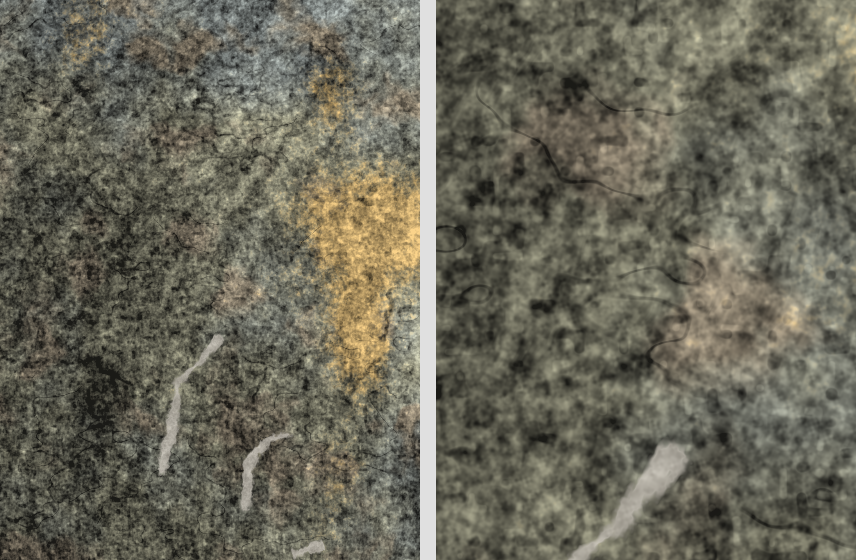
Left: the whole. Right: its middle third, enlarged.
A WebGL 2 fragment shader for this texture:

```glsl
#version 300 es
precision highp float;
// Weathered rock face: slanted grain, ochre lichen, pale mineral veins and dark cracks.

uniform vec2 u_resolution;
out vec4 fragColor;

float hash(vec2 cell) {
    return fract(sin(dot(cell, vec2(127.1, 311.7))) * 43758.5453);
}

float noise(vec2 p) {
    vec2 i = floor(p), f = fract(p);
    f = f * f * (3.0 - 2.0 * f);
    return mix(mix(hash(i), hash(i + vec2(1, 0)), f.x),
               mix(hash(i + vec2(0, 1)), hash(i + vec2(1, 1)), f.x), f.y);
}

// Normalised sum of rotated octaves; a higher gain gives a rougher result.
float fbm(vec2 p, float gain) {
    float sum = 0.0, total = 0.0, weight = 1.0;
    for (int i = 0; i < 4; i++) {
        sum += weight * noise(p);
        total += weight;
        weight *= gain;
        p = mat2(1.5, 1.2, -1.2, 1.5) * p + 17.3;
    }
    return sum / total;
}

float blob(vec2 p, vec2 centre, vec2 radius) {
    vec2 d = (p - centre) / radius;
    return exp(-dot(d, d));
}

float segment(vec2 p, vec2 a, vec2 b) {
    vec2 ab = b - a;
    return length(p - a - ab * clamp(dot(p - a, ab) / dot(ab, ab), 0.0, 1.0));
}

float bentLine(vec2 p, vec2 a, vec2 b, vec2 c) {
    return min(segment(p, a, b), segment(p, b, c));
}

float band(float x, float centre, float width) {
    float d = (x - centre) / width;
    return exp(-d * d);
}

// Chipped surface, stretched along the slant of the rock.
float height(vec2 p, vec2 slant) {
    return 0.55 * fbm(slant * vec2(34.0, 13.0), 0.65) + 0.45 * fbm(p * 32.0, 0.75);
}

vec2 toSlant(vec2 p) {
    return vec2(p.x - 0.32 * p.y * p.y, p.y);
}

void main() {
    vec2 p = gl_FragCoord.xy / u_resolution.x;
    p.y *= 1.3333 * u_resolution.x / u_resolution.y;
    vec2 warp = vec2(fbm(p * 14.0, 0.6), fbm(p * 14.0 + 40.0, 0.6)) - 0.5;
    vec2 w = p + warp * 0.07;
    vec2 slant = toSlant(p);
    float patches = fbm(p * 5.0 + 3.0, 0.6);
    float grain = fbm(p * 52.0, 0.85);
    float fine = noise(p * 185.0);
    float streaks = fbm(toSlant(w) * vec2(42.0, 5.0), 0.65);

    // Broad light and shade
    float tone = 0.365 + 0.09 * smoothstep(0.4, 0.95, p.x) + 0.05 * smoothstep(0.75, 1.3, p.y);
    tone += 0.09 * blob(w, vec2(0.9, 0.85), vec2(0.28, 0.35));
    tone += 0.17 * blob(w, vec2(1.02, 0.53), vec2(0.09, 0.17));
    tone -= 0.15 * blob(w, vec2(1.01, 0.18), vec2(0.09, 0.2));
    tone -= 0.09 * blob(w, vec2(0.3, 0.4), vec2(0.09, 0.07));
    tone -= 0.10 * blob(w, vec2(0.92, 0.67), vec2(0.06, 0.05));
    tone -= 0.08 * blob(w, vec2(0.79, 1.14), vec2(0.05, 0.09));
    tone += 0.32 * (patches - 0.5) + 0.32 * (streaks - 0.5);

    // Long diagonal ribs
    float bandX = toSlant(w).x;
    float upper = smoothstep(0.5, 0.65, p.y) * (1.0 - smoothstep(1.08, 1.2, p.y));
    tone += 0.08 * upper * band(bandX, 0.316, 0.02);
    tone -= 0.14 * upper * smoothstep(0.65, 0.85, p.y) * band(bandX, 0.358, 0.018);

    // Grain, pits and side-lit relief
    vec2 lit = p + vec2(0.003, 0.005);
    tone += 0.85 * (height(p, slant) - height(lit, toSlant(lit)));
    tone += 0.58 * (grain - 0.5) + 0.12 * (fine - 0.5);
    tone -= 0.11 * smoothstep(0.68, 0.85, noise(p * 85.0 + 9.0));
    tone += 0.09 * smoothstep(0.74, 0.92, noise(p * 105.0 + 31.0));

    // Folded ridges near the top
    float fold = abs(fract(fbm(p * vec2(9.0, 15.0), 0.5) * 7.0) - 0.5);
    float folded = blob(w, vec2(0.54, 1.07), vec2(0.15, 0.13));
    tone += folded * (0.07 * smoothstep(0.15, 0.3, fold) - 0.16 * smoothstep(0.16, 0.03, fold));

    // Scattered cracks and ledges
    float hairline = abs(fbm(p * vec2(6.0, 9.0) + 60.0, 0.6) - 0.5);
    float broken = smoothstep(0.52, 0.68, noise(p * 8.0 + 5.0));
    tone -= 0.13 * broken * smoothstep(0.013, 0.002, hairline);
    float ledge = bentLine(w, vec2(-0.05, 0.48), vec2(0.22, 0.47), vec2(0.35, 0.40));
    ledge = min(ledge, bentLine(w, vec2(0.48, 0.38), vec2(0.61, 0.38), vec2(0.64, 0.44)));
    ledge = min(ledge, bentLine(w, vec2(0.95, 0.63), vec2(0.91, 0.50), vec2(0.83, 0.41)));
    tone -= 0.18 * smoothstep(0.008, 0.001, ledge) * smoothstep(0.25, 0.5, noise(p * 24.0));

    // Mineral tints
    float ochre = blob(w, vec2(0.89, 0.79), vec2(0.2, 0.17));
    ochre += 0.9 * blob(w, vec2(0.86, 0.52), vec2(0.07, 0.14));
    ochre += 0.65 * blob(w, vec2(0.79, 1.13), vec2(0.07, 0.1));
    ochre += 0.5 * blob(w, vec2(0.2, 1.25), vec2(0.09, 0.13));
    ochre += 0.4 * blob(w, vec2(0.8, 0.18), vec2(0.08, 0.18));
    ochre = smoothstep(0.2, 0.85, ochre + 0.9 * (grain - 0.5) + 0.5 * (patches - 0.5));
    float cool = smoothstep(0.95, 1.3, p.y) + blob(w, vec2(1.0, 0.15), vec2(0.13, 0.25));
    cool = clamp(cool + 1.6 * (fbm(p * 7.0 + 80.0, 0.6) - 0.5), 0.0, 1.0);
    vec3 tint = mix(vec3(1.02, 1.01, 0.86), vec3(0.97, 1.02, 1.0), cool);
    tint = mix(tint, vec3(1.06, 0.98, 0.84), smoothstep(0.5, 0.7, fbm(w * 9.0 + 21.0, 0.5)));
    tint = mix(tint, vec3(1.20, 1.01, 0.66), ochre);
    vec3 colour = tint * clamp(tone + 0.03 * ochre, 0.1, 0.82);

    // Ragged pale veins
    vec2 v = p + warp * 0.035;
    float ragged = 0.025 * (streaks - 0.5) + 0.02 * (grain - 0.5);
    float vein = bentLine(v, vec2(0.52, 0.525), vec2(0.425, 0.41), vec2(0.38, 0.21));
    vein = min(vein, bentLine(v, vec2(0.68, 0.30), vec2(0.60, 0.255), vec2(0.576, 0.12)) + 0.002);
    vein = min(vein, segment(v, vec2(0.70, 0.01), vec2(0.77, 0.04)) + 0.003);
    float pale = smoothstep(0.014, 0.006, vein + ragged);
    colour = mix(colour, vec3(0.72, 0.70, 0.66) + 0.35 * (grain - 0.5), 0.9 * pale);

    fragColor = vec4(clamp(colour, 0.0, 1.0), 1.0);
}
```
